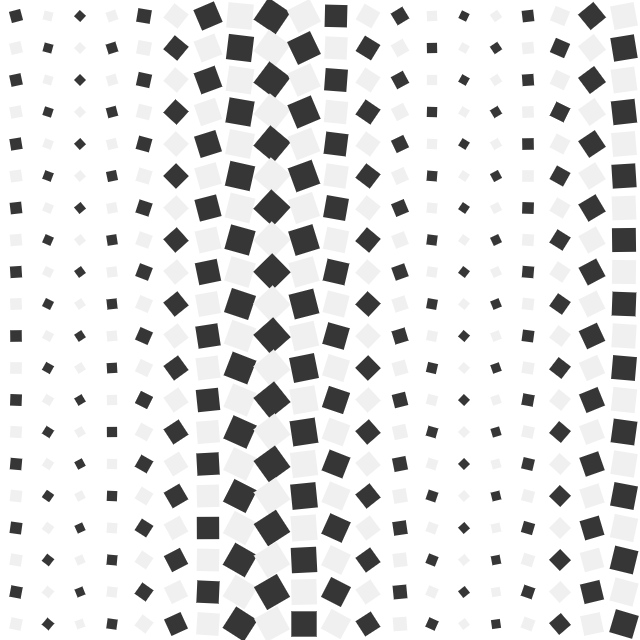
A Shadertoy shader for this pattern:

```glsl
const float CELLS = 20.0;
const vec3 PAPER = vec3(1.0);
const vec3 PALE = vec3(0.94);
const vec3 CHARCOAL = vec3(0.21);

float squareDistance(vec2 p, float halfSide) {
    vec2 d = abs(p) - halfSide;
    return length(max(d, 0.0)) + min(max(d.x, d.y), 0.0);
}

vec2 turn(vec2 p, float angle) {
    float c = cos(angle), s = sin(angle);
    return vec2(c * p.x - s * p.y, s * p.x + c * p.y);
}

void mainImage(out vec4 fragColor, in vec2 fragCoord) {
    vec2 grid = fragCoord / iResolution.xy * CELLS;
    float pixel = CELLS / iResolution.y;
    vec3 color = PAPER;

    // Neighbours overlap: right covers left, lower covers upper
    for (int x = -1; x <= 1; x++) {
        for (int y = 1; y >= -1; y--) {
            vec2 cell = floor(grid) + vec2(x, y);
            if (any(lessThan(cell, vec2(0.0))) || any(greaterThanEqual(cell, vec2(CELLS)))) continue;

            // Size waves across columns; the tilt drifts along both axes
            float halfSide = 0.273 + 0.141 * cos(0.5 * (cell.x - 8.0));
            float angle = 0.5 * cell.x + 0.025 * (8.5 - cell.y);
            float dist = squareDistance(turn(grid - cell - 0.5, angle), halfSide);

            // Checkerboard of dark and pale squares
            vec3 ink = mix(PALE, CHARCOAL, mod(cell.x + cell.y, 2.0));
            color = mix(color, ink, clamp(0.5 - dist / pixel, 0.0, 1.0));
        }
    }
    fragColor = vec4(color, 1.0);
}
```
